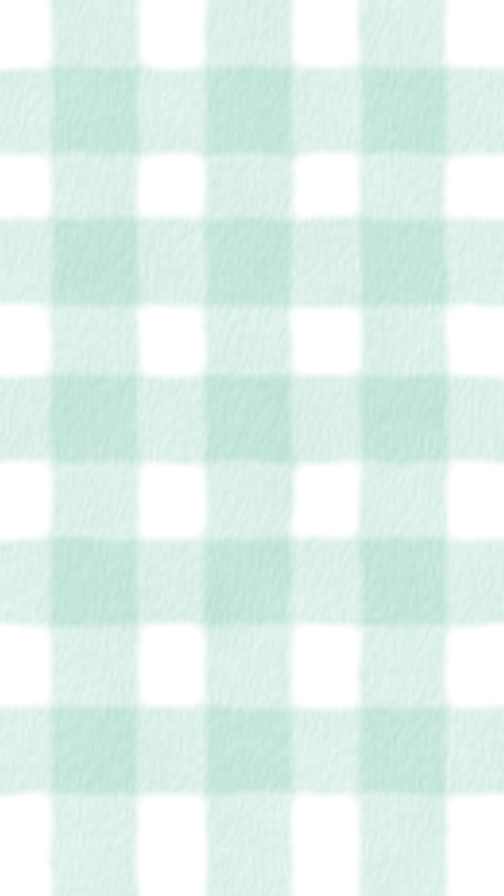
This pattern is drawn by a Shadertoy shader. Its source:

```glsl
// Soft mint gingham: three upright and five level watercolour bands with a woven grain.

#define COLUMNS 3
#define ROWS 5
#define HALF_WIDTH 0.085
#define EDGE_BLUR 0.011
#define WOBBLE 0.011
#define CORNER_ROUND 0.028
#define GRAIN 0.055
#define MOTTLE 0.035
#define PAPER vec3(0.997, 1.0, 0.997)
#define SINGLE_WASH vec3(0.867, 0.942, 0.919)
#define DOUBLE_WASH vec3(0.772, 0.902, 0.862)

float hash(vec2 p) {
    vec3 q = fract(vec3(p.xyx) * 0.1031);
    q += dot(q, q.yzx + 33.33);
    return fract((q.x + q.y) * q.z);
}

float noise(vec2 p) {
    vec2 cell = floor(p), f = fract(p);
    f = f * f * (3.0 - 2.0 * f);
    float low = mix(hash(cell), hash(cell + vec2(1, 0)), f.x);
    float high = mix(hash(cell + vec2(0, 1)), hash(cell + vec2(1, 1)), f.x);
    return mix(low, high, f.y);
}

// Signed distance to one band; each side wavers on its own.
float bandDistance(float across, float along, float seed) {
    float side = seed + (across < 0.0 ? 0.0 : 3.0);
    float waver = 0.7 * noise(vec2(along * 14.0, side))
                + 0.3 * noise(vec2(along * 45.0, side + 50.0)) - 0.5;
    return abs(across) - HALF_WIDTH + WOBBLE * waver;
}

float smoothUnion(float a, float b, float k) {
    float h = max(k - abs(a - b), 0.0) / k;
    return min(a, b) - 0.25 * k * h * h;
}

float coverage(float d) {
    return 1.0 - smoothstep(-EDGE_BLUR, EDGE_BLUR, d);
}

// Fibres raised from the cloth, lit from the upper left.
float weave(vec2 p) {
    vec2 bend = vec2(0.006 * noise(p * 30.0), 0.0);
    vec2 thread = (p + bend) * vec2(130.0, 62.0);
    float relief = noise(thread) - noise(thread + vec2(0.55, -0.4));
    float fleck = noise(p * vec2(190.0, 110.0) + 17.0) - 0.5;
    return relief * 0.75 + fleck * 0.35;
}

void mainImage(out vec4 fragColor, in vec2 fragCoord) {
    vec2 p = fragCoord / iResolution.x;
    float upright = 1.0, level = 1.0;

    // Upright bands
    for (int i = 0; i < COLUMNS; i++) {
        float n = float(i);
        float center = 0.188 + 0.306 * n;
        upright = min(upright, bandDistance(p.x - center, p.y, 11.0 + 7.0 * n));
    }

    // Level bands, drawing closer together towards the top
    for (int i = 0; i < ROWS; i++) {
        float n = float(i);
        float center = 0.289 + 0.340 * n - 0.0057 * n * n;
        level = min(level, bandDistance(p.y - center, p.x, 71.0 + 7.0 * n));
    }

    // Washes, darker where two bands overlap
    float wash = coverage(smoothUnion(upright, level, CORNER_ROUND));
    float overlap = coverage(upright) * coverage(level);
    vec3 color = mix(PAPER, SINGLE_WASH, wash);
    color = mix(color, DOUBLE_WASH, overlap);

    // Uneven pigment and cloth grain within the paint
    float pigment = 0.65 * noise(p * 7.0 + 4.0) + 0.35 * noise(p * 21.0) - 0.5;
    float light = MOTTLE * pigment + GRAIN * weave(p);
    color += wash * light * vec3(1.0, 0.6, 0.75);

    fragColor = vec4(clamp(color, 0.0, 1.0), 1.0);
}
```
